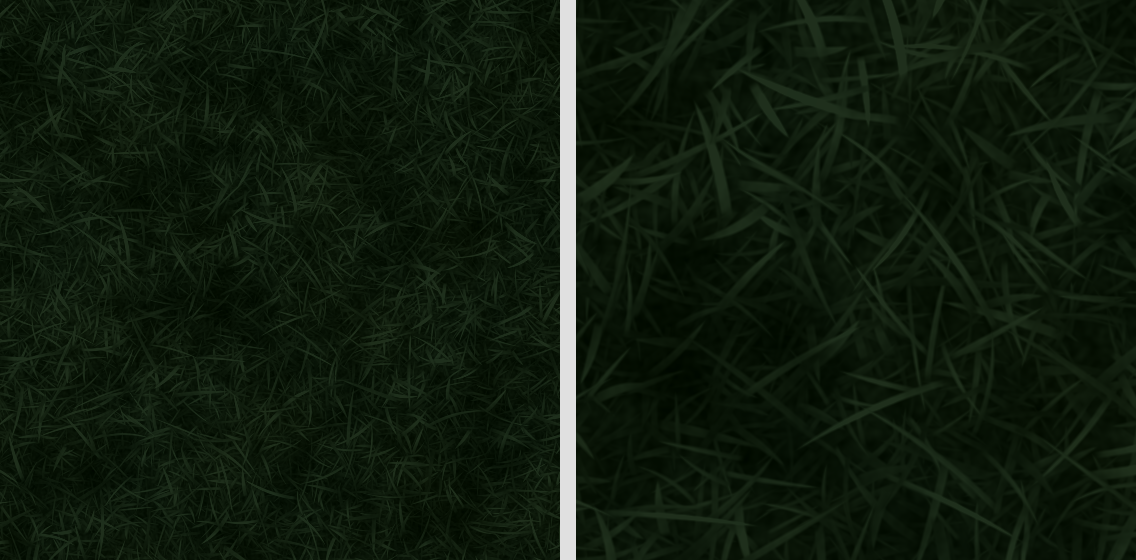
Left: the whole. Right: its middle third, enlarged.
Write a Shadertoy shader that draws this texture.

```glsl
// Dark night-time lawn: many layers of thin, curved, tangled grass blades.

vec3 hash3(vec3 p) {
    p = fract(p * vec3(0.1031, 0.1030, 0.0973));
    p += dot(p, p.yxz + 33.33);
    return fract((p.xxy + p.yxx) * p.zyx);
}

float gradientNoise(vec2 p) {
    vec2 cell = floor(p), f = p - cell;
    vec2 u = f * f * f * (f * (f * 6.0 - 15.0) + 10.0);
    float corner[4];
    for (int i = 0; i < 4; i++) {
        vec2 o = vec2(i & 1, i >> 1);
        float a = 6.2832 * hash3(vec3(cell + o, 91.0)).x;
        corner[i] = dot(vec2(cos(a), sin(a)), f - o);
    }
    return mix(mix(corner[0], corner[1], u.x), mix(corner[2], corner[3], u.x), u.y);
}

mat2 rotation(float a) {
    float c = cos(a), s = sin(a);
    return mat2(c, s, -s, c);
}

// Draws one scattered blade per cell over the tone below it.
float grassLayer(float tone, vec2 uv, float id, float depth) {
    float grid = mix(31.0, 14.0, depth);
    vec2 p = rotation(id * 2.4) * uv * grid + id * 17.3;
    vec2 home = floor(p);
    for (int k = 0; k < 9; k++) {
        vec2 cell = home + vec2(k % 3, k / 3) - 1.0;
        vec3 place = hash3(vec3(cell, id + 3.0));
        vec3 look = hash3(vec3(cell, id + 47.0));

        // Blade frame: x runs from root (-1) to tip (1), y runs across
        vec2 q = rotation(6.2832 * place.z) * (p - cell - place.xy);
        float halfLength = 0.32 + 0.55 * look.x * look.x;
        float x = q.x / halfLength;
        float y = q.y - (look.y - 0.5) * 0.32 * halfLength * (x * x - 0.3);
        float along = clamp(0.5 + 0.5 * x, 0.0, 1.0);

        // Taper to the tip, with a soft edge
        float size = mix(0.0022, 0.0036, depth) * (0.6 + 0.9 * look.z * look.z);
        float width = size * grid * (1.0 - along * along) * (0.65 + 0.35 * along);
        float soft = 0.0011 * grid;
        float ends = smoothstep(0.0, 0.12, along) * (1.0 - smoothstep(0.88, 1.0, along));
        float blade = ends * (1.0 - smoothstep(-soft, soft, abs(y) - width));
        float shadow = ends * (1.0 - smoothstep(0.0, 0.006 * grid, abs(y) - width));

        // Lit tip, dim root and a faint crease
        float lit = mix(0.30, 1.08, depth) * (0.5 + 0.9 * fract(look.x * 7.0 + look.z * 5.0));
        lit *= mix(0.65, 1.12, smoothstep(0.0, 0.6, along));
        lit *= 0.92 + 0.14 * smoothstep(-width, width, y);
        tone = mix(tone * (1.0 - 0.17 * shadow), lit, blade);
    }
    return tone;
}

void mainImage(out vec4 fragColor, in vec2 fragCoord) {
    vec2 uv = fragCoord / iResolution.y;

    // Dim thatch below the blades
    float tone = 0.12 + 0.4 * gradientNoise(uv * 75.0) + 0.3 * gradientNoise(uv * 160.0);

    // Blades from the deep, fine ones to the long, lit ones
    for (int i = 0; i < 18; i++) {
        tone = grassLayer(tone, uv, float(i), float(i) / 17.0);
    }

    // Broad patches of light, clumps, and fine grain
    float patches = gradientNoise(uv * 4.0 + 5.0) + 0.9 * gradientNoise(uv * 10.0)
                  + 0.9 * gradientNoise(uv * 21.0 + 9.0);
    tone = tone * (1.0 + 0.55 * patches) + 0.2 * patches - 0.03;
    tone += 0.16 * gradientNoise(uv * 210.0);

    vec3 color = mix(vec3(0.02, 0.06, 0.012), vec3(0.10, 0.16, 0.09), clamp(tone, -0.45, 1.25));

    // Slight drift between olive and blue green
    float hue = gradientNoise(uv * 6.0 + 31.0) + 0.5 * gradientNoise(uv * 40.0);
    color += vec3(-0.003, 0.0, 0.005) * hue;
    fragColor = vec4(max(color, 0.0), 1.0);
}
```
